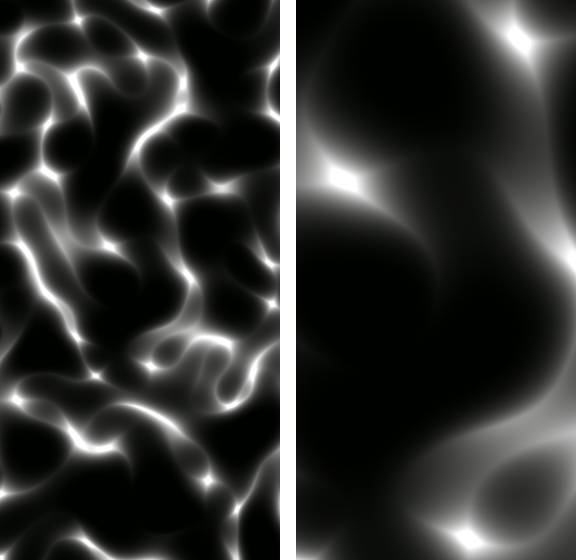
Left: the whole. Right: its middle third, enlarged.
A WebGL 2 fragment shader for this texture:

```glsl
#version 300 es
precision highp float;
// Glowing web of light filaments on black, like light focused through water.
// Two gently warped gradient noise fields are folded at zero; the folds form
// fine creases whose exponential glow multiplies, so crossings flare to white.

#define COARSE_SCALE 3.1     // noise cells across the canvas width
#define FINE_SCALE 4.1
#define COARSE_FALLOFF 8.0   // how fast the glow fades away from a crease
#define FINE_FALLOFF 7.2
#define CREASE_WIDTH 0.010   // rounding of the crease
#define WARP_SCALE 2.3
#define WARP_AMOUNT 0.07
#define GAIN 1.30
#define BLACK_LEVEL 0.018
#define TINT vec3(0.0, 0.007, -0.006)

uniform vec2 u_resolution;
out vec4 fragColor;

// Unit gradient for a lattice point, from an integer hash
vec2 latticeGradient(ivec2 cell, uint seed) {
    uint h = uint(cell.x) * 1597u ^ uint(cell.y) * 51749u ^ seed * 7919u;
    h = (h ^ (h >> 16)) * 73244475u;
    h = (h ^ (h >> 15)) * 73244475u;
    h ^= h >> 16;
    float angle = float(h & 65535u) / 65536.0 * 6.28319;
    return vec2(cos(angle), sin(angle));
}

// Gradient noise with quintic blending, centred on zero
float gradientNoise(vec2 p, uint seed) {
    vec2 base = floor(p);
    vec2 f = p - base;
    ivec2 cell = ivec2(base);
    vec2 blend = f * f * f * (f * (f * 6.0 - 15.0) + 10.0);
    float a = dot(latticeGradient(cell, seed), f);
    float b = dot(latticeGradient(cell + ivec2(1, 0), seed), f - vec2(1.0, 0.0));
    float c = dot(latticeGradient(cell + ivec2(0, 1), seed), f - vec2(0.0, 1.0));
    float d = dot(latticeGradient(cell + ivec2(1, 1), seed), f - vec2(1.0, 1.0));
    return mix(mix(a, b, blend.x), mix(c, d, blend.x), blend.y);
}

// Absolute value with a slightly rounded crease, zero at the fold
float fold(float n) {
    return sqrt(n * n + CREASE_WIDTH * CREASE_WIDTH) - CREASE_WIDTH;
}

mat2 rotation(float angle) {
    float c = cos(angle), s = sin(angle);
    return mat2(c, s, -s, c);
}

void main() {
    vec2 p = gl_FragCoord.xy / u_resolution.x;

    // Slow bending of the whole web
    p += WARP_AMOUNT * vec2(gradientNoise(p * WARP_SCALE + 3.7, 11u),
                            gradientNoise(p * WARP_SCALE + 8.2, 23u));

    // Distance-like folds of two differently turned fields
    float coarse = fold(gradientNoise(rotation(0.4) * p * COARSE_SCALE + 5.3, 37u));
    float fine = fold(gradientNoise(rotation(1.2) * p * FINE_SCALE + 1.9, 59u));

    // Combined glow, overexposed at crossings
    float glow = GAIN * exp(-COARSE_FALLOFF * coarse - FINE_FALLOFF * fine);
    float light = clamp(glow - BLACK_LEVEL, 0.0, 1.0);

    vec3 color = vec3(light) + TINT * (1.0 - light);
    fragColor = vec4(clamp(color, 0.0, 1.0), 1.0);
}
```
